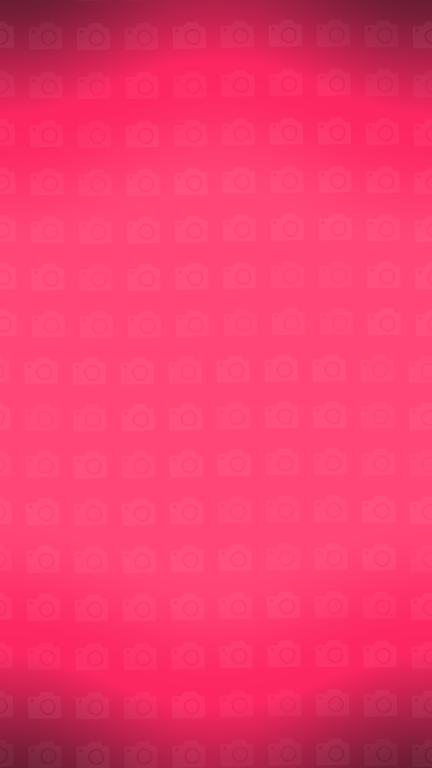
Reproduce this pattern procedurally as a WebGL 1 fragment shader.

```glsl
precision highp float;
uniform vec2 u_resolution;

const float TAU = 6.2831853;

float hash(vec2 p) {
  return fract(sin(dot(p, vec2(127.1, 311.7))) * 43758.5453);
}

float roundedBox(vec2 p, vec2 halfSize, float radius) {
  vec2 d = abs(p) - halfSize + radius;
  return length(max(d, 0.0)) + min(max(d.x, d.y), 0.0) - radius;
}

// Signed distance to a camera icon, negative on the filled parts
float cameraIcon(vec2 p, float wobble) {
  float body = roundedBox(p + vec2(0.0, 0.045), vec2(0.345, 0.23), 0.05);
  float slope = (abs(p.x - 0.05) + 0.7 * (p.y - 0.18) - 0.18) * 0.82;
  float hump = max(max(slope, p.y - 0.28), -p.y);

  vec2 lens = p - vec2(0.07, -0.035);
  float radius = 0.149 + 0.004 * sin(3.0 * atan(lens.y, lens.x) + TAU * wobble);
  float ring = abs(length(lens) - radius) - 0.022;
  float button = length(p - vec2(-0.25, 0.1)) - 0.038;
  return max(min(body, hump), -min(ring, button));
}

// Pink centre, red band, dark top and bottom, curved towards the corners
vec3 background(vec2 uv) {
  float edge = 1.0 - abs(2.0 * uv.y - 1.0);
  float side = 0.5 + 0.5 * cos(TAU * uv.x);
  float reach = 1.0 - sqrt(edge * edge + 0.0004) + 0.14 * side;
  vec3 red = vec3(0.99, 0.15, 0.38);
  vec3 color = mix(vec3(1.0, 0.275, 0.462), red, smoothstep(0.48, 0.82, reach));
  return mix(color, vec3(0.38, 0.11, 0.19), clamp((reach - 0.84) / 0.3, 0.0, 1.0));
}

void main() {
  vec2 uv = gl_FragCoord.xy / u_resolution;

  // Grid of 9 by 16 cells, rows counted downwards
  vec2 grid = vec2(uv.x * 9.0 - 0.43, (1.0 - uv.y) * 16.0 - 0.2);
  vec2 cell = mod(floor(grid), vec2(9.0, 16.0));
  vec2 p = fract(grid) - 0.5;

  // Rows drift sideways and the grid bends slightly, all wrapping
  p.x -= 0.0098 * (mod(cell.y + 9.0, 16.0) - 7.5);
  p.y -= 0.07 * sin(TAU * (cell.y + 1.0) / 16.0);
  p.y -= 0.035 * sin(TAU * (cell.x + 1.0) / 9.0);
  p.y = -p.y;

  // Slight tilt
  p = vec2(p.x + 0.025 * p.y, p.y - 0.025 * p.x);

  float wear = hash(cell + 3.0);
  float blur = 0.75 * 9.0 / u_resolution.x;
  float icon = 1.0 - smoothstep(-blur, blur, cameraIcon(p, wear));
  vec3 color = mix(background(uv), vec3(1.0, 0.93, 0.95), icon * mix(0.04, 0.06, wear));
  gl_FragColor = vec4(color, 1.0);
}
```
